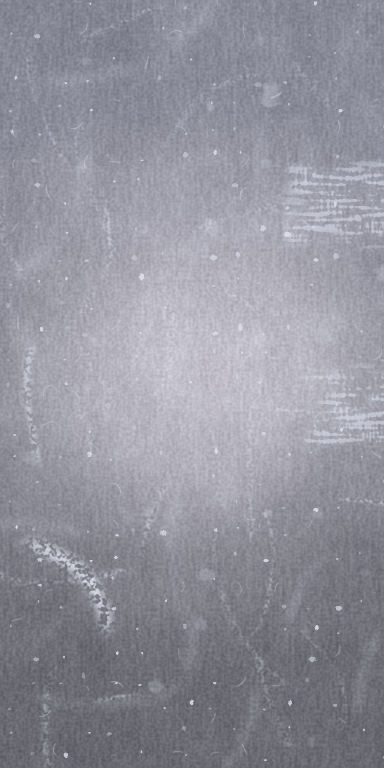
Give the GLSL for this texture, as a WebGL 2 fragment shader.

```glsl
#version 300 es
precision highp float;
// Worn chalkboard: soft central glow, wiped smudges, chalk strokes, specks and scratches.
#define GLOW_CENTRE vec2(0.53, 1.03)
#define GLOW_SIZE vec2(0.42, 0.45)
#define GLOW_GAIN 0.25
#define BOARD_LOW 0.405
#define BOARD_HIGH 0.53
#define GRAIN_GAIN 0.06
#define STROKE_COUNT 24
#define SMUDGE_COUNT 26
#define SPECK_CELL 0.065
#define SCRATCH_CELL 0.085
#define CHALK_COLOUR vec3(0.86, 0.88, 0.93)

uniform vec2 u_resolution;
out vec4 outColour;

// Two random values in 0..1 for an integer cell.
vec2 hash2(vec2 cell) {
  uvec2 v = uvec2(ivec2(cell) + 4096) * 1664525u + 1013904223u;
  v.x += v.y * 1664525u;
  v.y += v.x * 1664525u;
  v ^= v >> 16u;
  v.x += v.y * 1664525u;
  v.y += v.x * 1664525u;
  v ^= v >> 16u;
  return vec2(v & 65535u) / 65535.0;
}

float cornerSlope(vec2 cell, vec2 offset) {
  float a = 6.2832 * hash2(cell).x;
  return dot(vec2(cos(a), sin(a)), offset);
}

// Gradient noise, roughly -1..1.
float noise(vec2 p) {
  vec2 i = floor(p), f = p - i, e = vec2(1, 0);
  vec2 w = f * f * f * (f * (f * 6.0 - 15.0) + 10.0);
  float low = mix(cornerSlope(i, f), cornerSlope(i + e, f - e), w.x);
  float high = mix(cornerSlope(i + e.yx, f - e.yx), cornerSlope(i + 1.0, f - 1.0), w.x);
  return 1.5 * mix(low, high, w.y);
}

// Bent soft line; the angle is measured from the vertical.
float stroke(vec2 d, float angle, float bend, float halfLength, float width) {
  vec2 dir = vec2(sin(angle), cos(angle));
  float along = dot(d, dir) / halfLength;
  float across = (dot(d, vec2(dir.y, -dir.x)) - bend * halfLength * along * along) / width;
  return exp(-across * across) * (1.0 - smoothstep(0.6, 1.0, abs(along)));
}

// Long lines spread over the board, leaning mostly upright.
float strokeSet(vec2 p, int count, float seed, float width, float halfLength) {
  float sum = 0.0;
  for (int i = 0; i < count; i++) {
    float k = float(i);
    vec2 a = hash2(vec2(k, seed)), b = hash2(vec2(k + 50.0, seed + 9.0));
    vec2 centre = vec2(fract(k * 0.618 + 0.15 * a.x), 2.0 * (k + a.y) / float(count));
    float angle = (b.x - 0.5) * 1.1 + (i % 3 == 2 ? 1.35 : 0.0);
    float size = halfLength * (0.5 + b.y);
    sum += stroke(p - centre, angle, 0.8 * (a.x - 0.5), size, width * (0.6 + 0.8 * a.y)) * (0.35 + 0.65 * b.x);
  }
  return sum;
}

// Ragged chalk crumbs, one candidate per cell, few of them large.
float specks(vec2 p, float cell, float seed, float chance, float radius, float blur) {
  vec2 id = floor(p / cell);
  vec2 a = hash2(id + seed), b = hash2(id + seed + 71.0);
  float r = radius * (0.35 + 0.65 * b.y * b.y * b.y);
  vec2 d = p - (id + 0.3 + 0.4 * a) * cell;
  float ragged = length(d * mix(vec2(0.8, 1.3), vec2(1.3, 0.8), a.y)) + 0.35 * r * noise(1.6 * d / r + 30.0 * a);
  return step(b.x, chance) * (0.3 + 0.7 * a.x) * (1.0 - smoothstep(r - blur, r + blur, ragged));
}

float scratches(vec2 p) {
  vec2 id = floor(p / SCRATCH_CELL);
  vec2 a = hash2(id + 300.0), b = hash2(id + 400.0);
  vec2 d = p - (id + 0.35 + 0.3 * a) * SCRATCH_CELL;
  return step(b.x, 0.4) * (0.3 + 0.7 * a.y) * stroke(d, 6.2832 * b.y, 1.2 * (a.x - 0.5), 0.006 + 0.018 * a.y, 0.0019);
}

void main() {
  vec2 p = gl_FragCoord.xy / u_resolution.x;
  float pixel = 1.0 / u_resolution.x, height = 0.5 * p.y;

  // Board shade, glow and upright grain
  vec2 g = (p - GLOW_CENTRE) / GLOW_SIZE;
  float glow = exp(-dot(g, g));
  float cloud = noise(p * 3.0) + 0.7 * noise(p * 8.0 + 20.0);
  float fine = noise(p * 125.0 + 9.0);
  float grain = 0.6 * noise(p * vec2(120.0, 30.0)) + 0.8 * fine + 0.3 * noise(p * vec2(50.0, 5.0));
  float shade = mix(BOARD_LOW, BOARD_HIGH, smoothstep(0.0, 0.6, height));
  shade += GLOW_GAIN * glow + 0.03 * cloud + GRAIN_GAIN * grain;
  vec3 colour = shade + vec3(0.0, mix(0.004, -0.01, glow), mix(mix(0.03, 0.06, height), 0.035, glow));

  // Wiped smudges and thin chalk lines
  vec2 warped = p + 0.014 * vec2(noise(p * 7.0), noise(p * 7.0 + 40.0));
  float dust = smoothstep(-0.4, 0.5, 0.6 * noise(p * vec2(90.0, 55.0) + 5.0) + 0.5 * fine);
  float patchy = smoothstep(-0.6, 0.4, noise(p * 9.0 + 60.0));
  float chalk = 0.22 * strokeSet(warped, SMUDGE_COUNT, 11.0, 0.023, 0.17) * (0.35 + 0.65 * patchy) * (0.75 + 0.25 * dust);
  chalk += 0.62 * strokeSet(warped, STROKE_COUNT, 37.0, 0.007, 0.2) * dust * (0.3 + 0.7 * patchy);

  // Heavy strokes on the left and dry sweeps on the right
  float crumbs = smoothstep(-0.3, 0.25, 0.6 * noise(p * vec2(50.0, 65.0) + 80.0) + 0.6 * noise(p * 115.0));
  float bristles = noise(p * vec2(10.0, 85.0)) + 0.5 * noise(p * vec2(120.0, 45.0));
  for (int i = 0; i < 2; i++) {
    float k = float(i);
    vec2 centre = mix(vec2(0.21, 0.50), vec2(0.075, 0.95), k);
    chalk += mix(0.85, 0.6, k) * crumbs * stroke(warped - centre, -0.74 * (1.0 - k), 0.4 * k - 0.3, 0.19, 0.022 - 0.01 * k);
    vec2 box = abs(warped - vec2(0.9 + 0.06 * k, 1.47 - 0.54 * k)) / vec2(0.19, 0.13);
    float area = 1.0 - smoothstep(0.5, 1.0, max(box.x, box.y) + 0.3 * noise(p * vec2(8.0, 25.0)));
    chalk += area * (0.1 + 0.5 * smoothstep(-0.1, 0.4, bristles));
  }

  // Blotches, crumbs and scratches
  chalk += 0.25 * specks(warped, 0.15, 500.0, 0.4, 0.03, 0.006);
  chalk += 0.9 * specks(p, SPECK_CELL, 150.0, 0.4, 0.008, pixel * 0.5);
  chalk += 0.4 * scratches(p);

  colour = mix(colour, CHALK_COLOUR, clamp(chalk, 0.0, 0.9));
  outColour = vec4(clamp(colour, 0.0, 1.0), 1.0);
}
```
